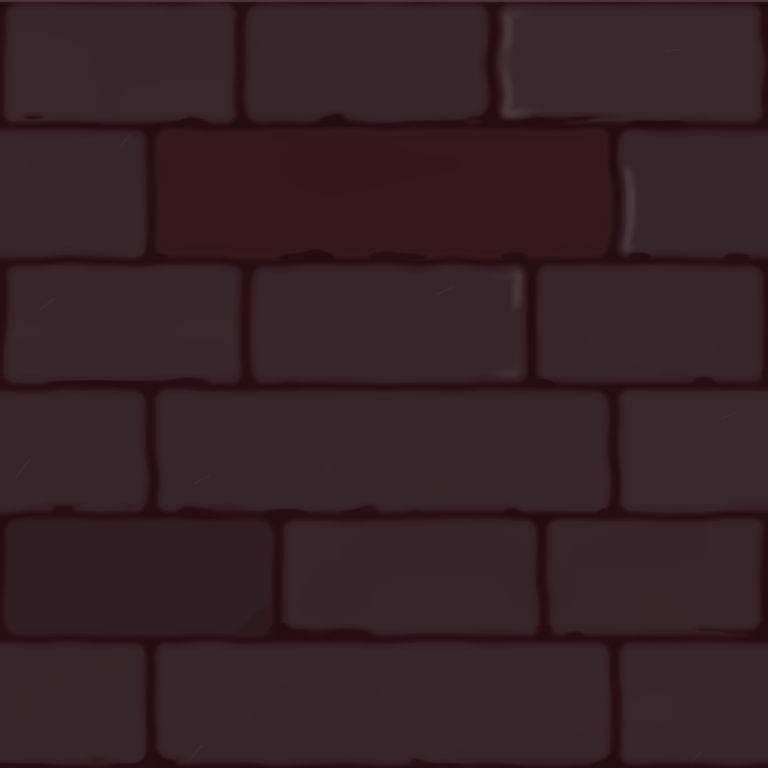
This texture is drawn by a three.js fragment shader. Its source:

```glsl
// Dark painted brick wall: six courses of rounded blocks, one of them red.
// Each point finds its block, takes a rounded-box distance to it, and shades
// the joint, the soft rim and the chips from that distance and value noise.
varying vec2 vUv;

const vec3 BRICK = vec3(0.217, 0.151, 0.171);
const vec3 BRICK_RED = vec3(0.210, 0.090, 0.106);
const vec3 BRICK_DARK = vec3(0.184, 0.122, 0.145);
const vec3 MORTAR = vec3(0.185, 0.077, 0.090);
const vec3 MORTAR_CORE = vec3(0.138, 0.045, 0.062);
const vec3 RIM = vec3(0.195, 0.100, 0.115);
const vec3 WORN = vec3(0.330, 0.260, 0.285);

const vec3 LOW_EDGES = vec3(0.168, 0.328, 0.497);   // course tops, bottom up
const vec3 HIGH_EDGES = vec3(0.660, 0.836, 1.0);
const vec2 WIDE_JOINTS = vec2(0.198, 0.800);        // even courses
const vec2 GAP = vec2(0.0075, 0.0058);              // half width of joints
const float CORNER = 0.015;
const float EDGE = 0.0022;
const float WOBBLE = 0.007;

float hash(vec2 p) {
  return fract(sin(dot(p, vec2(127.1, 311.7))) * 43758.5453);
}

float noise(vec2 p) {
  vec2 i = floor(p), f = fract(p);
  f = f * f * (3.0 - 2.0 * f);
  return mix(mix(hash(i), hash(i + vec2(1.0, 0.0)), f.x),
             mix(hash(i + vec2(0.0, 1.0)), hash(i + 1.0), f.x), f.y);
}

float maxOf(vec3 v) { return max(v.x, max(v.y, v.z)); }
float minOf(vec3 v) { return min(v.x, min(v.y, v.z)); }
float isNear(float a, float b) { return 1.0 - step(0.5, abs(a - b)); }

float roundBox(vec2 p, vec2 halfSize, float r) {
  vec2 q = abs(p) - halfSize + r;
  return length(max(q, 0.0)) + min(max(q.x, q.y), 0.0) - r;
}

float segment(vec2 p, vec2 a, vec2 ray) {
  return length(p - a - ray * clamp(dot(p - a, ray) / dot(ray, ray), 0.0, 1.0));
}

// Inner joints of a course
vec2 jointsOf(float row) {
  if (mod(row, 2.0) < 0.5) return WIDE_JOINTS;
  return row < 2.0 ? vec2(0.361, 0.707)
       : row < 4.0 ? vec2(0.322, 0.694) : vec2(0.314, 0.641);
}

void main() {
  // Hand-drawn wander of the joints
  vec2 wander = vec2(noise(vUv * vec2(9.0, 24.0)), noise(vUv * vec2(22.0, 9.0) + 40.0));
  vec2 p = vUv + (wander - 0.5) * WOBBLE * vec2(1.0, 0.6);

  // Course and block
  vec3 below = step(LOW_EDGES, vec3(p.y));
  vec3 above = step(HIGH_EDGES, vec3(min(p.y, 0.9999)));
  float row = dot(below + above, vec3(1.0));
  float bottom = max(maxOf(below * LOW_EDGES), maxOf(above * HIGH_EDGES));
  float top = min(minOf(mix(LOW_EDGES, vec3(1.0), below)),
                  minOf(mix(HIGH_EDGES, vec3(1.0), above)));
  vec2 joints = jointsOf(row);
  bool shifted = mod(row, 2.0) < 0.5;
  float column = step(joints.x, p.x) + step(joints.y, p.x);
  float left = column < 0.5 ? (shifted ? joints.y - 1.0 : 0.0)
             : column < 1.5 ? joints.x : joints.y;
  float right = column < 0.5 ? joints.x
              : column < 1.5 ? joints.y : (shifted ? joints.x + 1.0 : 1.0);
  vec2 center = 0.5 * vec2(left + right, bottom + top);
  vec2 halfSize = 0.5 * vec2(right - left, top - bottom) - GAP;
  vec2 local = p - center;
  float d = roundBox(local, halfSize, CORNER);

  // Nicks along the lower edge, and one slanted chip on three courses
  float height = local.y + halfSize.y;
  float lower = 1.0 - smoothstep(0.0, 0.025, height);
  d += 0.009 * lower * smoothstep(0.62, 0.9, noise(vUv * vec2(24.0, 60.0) + 7.0));
  float chipX = row < 3.0 ? 0.470 : row < 5.0 ? 0.405 : 0.430;
  float hasChip = isNear(row, 2.0) + isNear(row, 4.0) + isNear(row, 5.0);
  float chip = (p.x - chipX - 0.8 * height) / 0.015;
  d += 0.014 * hasChip * lower * exp(-chip * chip);

  // Block colour with faint brushwork
  float redBlock = isNear(row, 4.0) * isNear(column, 1.0);
  float darkBlock = isNear(row, 1.0) * isNear(column, 0.0);
  vec3 block = BRICK * (0.97 + 0.045 * hash(vec2(row, mod(column, 3.0)) + 3.0));
  block = mix(mix(block, BRICK_DARK, darkBlock), BRICK_RED, redBlock);
  block *= 0.99 + 0.02 * noise(vUv * vec2(7.0, 14.0));
  vec2 stain = (local - vec2(halfSize.x, -halfSize.y)) / vec2(0.085, 0.05);
  float ragged = length(stain) + 0.5 * noise(vUv * 38.0);
  block = mix(block, RIM * 0.82, 0.55 * darkBlock * (1.0 - smoothstep(0.9, 1.1, ragged)));

  // Pale worn edges on the struck side of three blocks
  float side = isNear(row, 3.0) * isNear(column, 1.0)
             - (isNear(row, 4.0) + isNear(row, 5.0)) * isNear(column, 2.0);
  float reach = smoothstep(halfSize.x - 0.065, halfSize.x, local.x * side);
  float band = smoothstep(-0.022, -0.012, d) * (1.0 - smoothstep(-0.007, -0.002, d));
  float scuff = smoothstep(0.35, 0.8, noise(vUv * vec2(32.0, 26.0) + 11.0));
  block = mix(block, WORN, 0.65 * abs(side) * reach * band * scuff);

  // Fine scratches
  for (int i = 0; i < 9; i++) {
    vec2 seed = vec2(float(i), 5.0);
    vec2 start = vec2(hash(seed), hash(seed + 17.0));
    float scratch = segment(vUv, start, vec2(0.018, 0.024 * hash(seed + 31.0)));
    block += 0.022 * (1.0 - smoothstep(0.0004, 0.0018, scratch));
  }

  // Reddish rim, then the joint with its dark core
  float rim = smoothstep(-0.012, 0.001, d) * (0.35 + 0.4 * noise(vUv * 17.0));
  block = mix(block, RIM, rim);
  float core = smoothstep(0.001, 0.006, d) * (0.5 + 0.5 * noise(vUv * 13.0 + 23.0));
  vec3 color = mix(block, mix(MORTAR, MORTAR_CORE, core), smoothstep(-EDGE, EDGE, d));

  // Pale line along the upper border
  color = mix(color, WORN, 0.8 * smoothstep(0.996, 0.999, vUv.y));
  gl_FragColor = vec4(color, 1.0);
}
```
